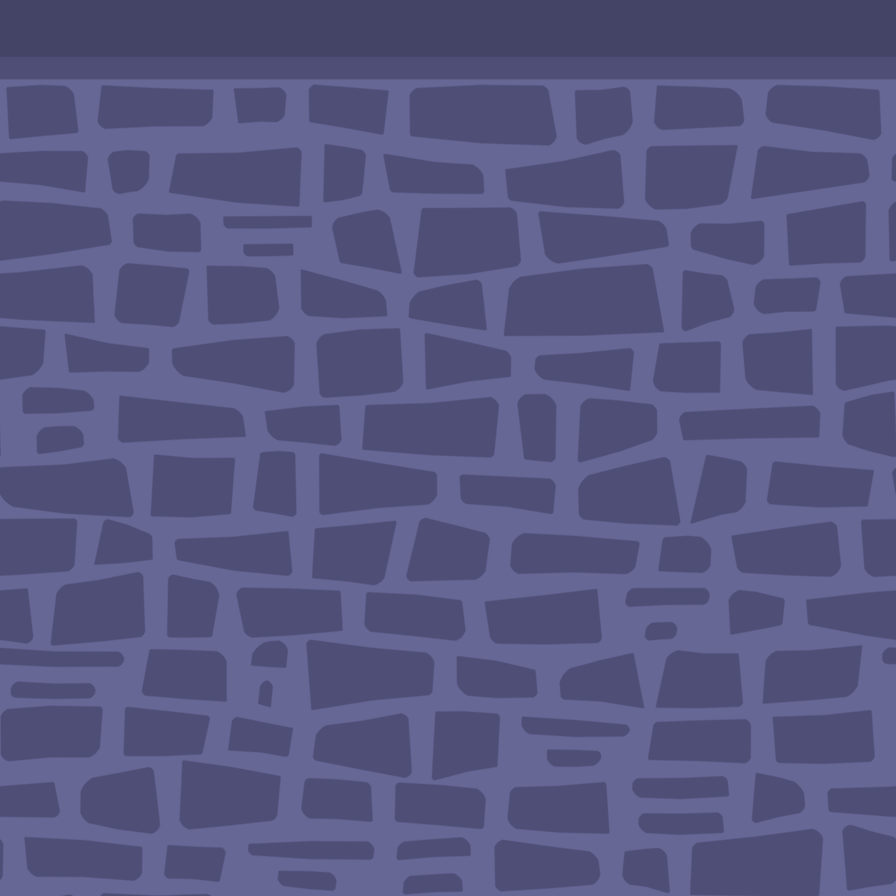
A WebGL 2 fragment shader for this texture:

```glsl
#version 300 es
precision highp float;
// Flat violet rubble-stone wall with uneven courses under a dark ledge.

uniform vec2 u_resolution;
out vec4 fragColor;

const float WALL_TOP = 0.9115;
const float COURSE = WALL_TOP / 13.0;  // mean course height
const float COLUMNS = 8.0;             // stones per course
const float TAU = 6.2831853;

vec4 hash4(vec2 p) {
    vec4 q = vec4(dot(p, vec2(12.7, 31.1)), dot(p, vec2(26.9, 18.3)),
                  dot(p, vec2(41.9, 28.7)), dot(p, vec2(15.3, 47.2)));
    return fract(sin(q) * 4375.85);
}

// Height of the wavy joint below course k; it repeats across the canvas.
float bedJoint(float k, float x) {
    float wave = 0.15 * sin(TAU * 2.0 * x + k * 2.4)
               + 0.10 * sin(TAU * 5.0 * x + k * 4.1)
               + 0.08 * sin(TAU * x + 1.0);
    return COURSE * (k + (k > 12.5 ? 0.0 : wave));
}

// Position of the upright joint left of stone i in course k.
float uprightJoint(float i, float k) {
    float jitter = hash4(vec2(mod(i, COLUMNS) + 3.0, k + 7.0)).x - 0.5;
    return (i + 0.62 * jitter + hash4(vec2(k, 51.0)).y) / COLUMNS;
}

float stoneDistance(vec2 p, vec2 cell) {
    float x0 = uprightJoint(cell.x, cell.y);
    float x1 = uprightJoint(cell.x + 1.0, cell.y);
    vec2 low = vec2(bedJoint(cell.y, x0), bedJoint(cell.y, x1));
    vec2 high = vec2(bedJoint(cell.y + 1.0, x0), bedJoint(cell.y + 1.0, x1));
    vec2 id = vec2(mod(cell.x, COLUMNS), cell.y);
    vec4 shape = hash4(id + 19.0);
    vec4 kind = hash4(id + 83.0);

    // Narrow stones may turn further than wide ones.
    vec2 centre = 0.5 * vec2(x0 + x1, 0.5 * (low.x + low.y + high.x + high.y));
    float angle = (kind.x - 0.5) * min(0.45, 0.018 / (x1 - x0));
    float c = cos(angle), s = sin(angle);
    vec2 local = mat2(c, -s, s, c) * (p - centre);
    vec2 q = centre + local;

    float along = clamp((q.x - x0) / (x1 - x0), 0.0, 1.0);
    float bottom = mix(low.x, low.y, along);
    float top = mix(high.x, high.y, along);
    float halfWidth = 0.5 * (x1 - x0) - 0.013;

    // Some tall cells hold a slab above a pebble.
    if (kind.y < 0.18 && high.x + high.y - low.x - low.y > 0.124) {
        float middle = mix(bottom, top, 0.5);
        if (q.y > middle) {
            bottom = middle;
        } else {
            top = middle;
            halfWidth *= mix(0.3, 0.9, kind.z);
        }
    }

    // Kinked beds and leaning sides.
    float kink = 1.0 - abs(2.0 * along - 1.0);
    top += 0.007 * (shape.x - 0.5) * kink;
    bottom += 0.007 * (shape.y - 0.5) * kink;
    float lean = 0.35 * ((local.x < 0.0 ? shape.z : shape.w) - 0.5);
    float dx = abs(local.x + local.y * lean) - halfWidth;
    float dy = max(bottom - q.y, q.y - top) + 0.009;

    // Each corner is worn by its own amount.
    vec2 corner = step(vec2(0.0, 0.5 * (bottom + top)), vec2(local.x, q.y));
    float wear = hash4(id + 5.0 * corner + 131.0).z;
    float room = min(halfWidth, 0.5 * (top - bottom) - 0.009);
    float radius = min(mix(0.001, 0.013, wear * wear), 0.9 * room);
    vec2 d = vec2(dx, dy) + radius;
    vec2 outer = max(d, 0.0);
    float worn = mix(length(outer), outer.x + outer.y, 0.4);
    return worn + min(max(d.x, d.y), 0.0) - radius;
}

void main() {
    vec2 uv = gl_FragCoord.xy / u_resolution;
    float pixel = 1.0 / min(u_resolution.x, u_resolution.y);

    // Nearest stone among the neighbouring cells.
    float nearest = 1.0;
    float course = floor(uv.y / COURSE);
    for (float j = -1.0; j <= 1.0; j++) {
        float k = course + j;
        if (k > 12.5) continue;
        float column = floor(uv.x * COLUMNS - hash4(vec2(k, 51.0)).y);
        for (float i = -1.0; i <= 1.0; i++) {
            nearest = min(nearest, stoneDistance(uv, vec2(column + i, k)));
        }
    }

    vec3 mortar = vec3(0.402, 0.402, 0.586);
    vec3 stone = vec3(0.308, 0.304, 0.465);
    vec3 color = mix(stone, mortar, smoothstep(-pixel, pixel, nearest));

    // Ledge: a stone-coloured lip below a darker band.
    color = mix(color, stone, smoothstep(-pixel, pixel, uv.y - WALL_TOP));
    color = mix(color, vec3(0.267, 0.265, 0.4), smoothstep(-pixel, pixel, uv.y - 0.9365));
    fragColor = vec4(color, 1.0);
}
```
